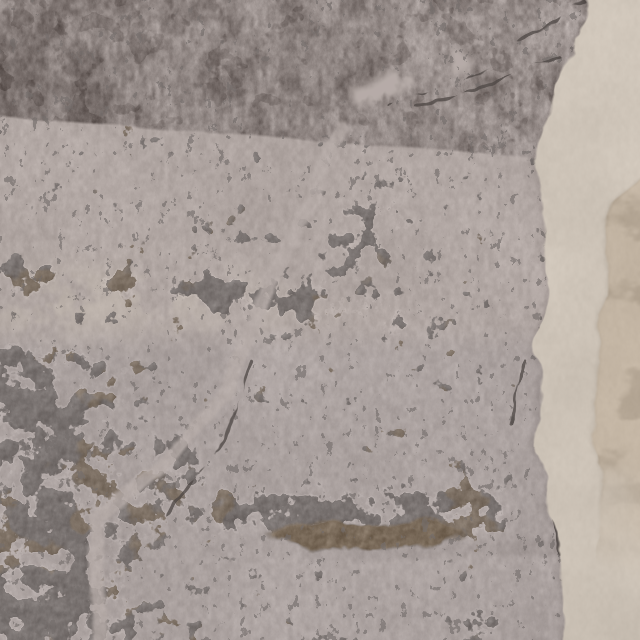
Give the GLSL for this texture, as a Shadertoy shader.

```glsl
// Weathered grey wall: scraped upper band, flaking dark patches, pale seam, cracks and cream plaster on the right.
#define PALE vec3(0.692, 0.652, 0.637)
#define SCRAPED vec3(0.595, 0.557, 0.545)
#define SOOT vec3(0.455, 0.430, 0.422)
#define OCHRE vec3(0.475, 0.415, 0.350)
#define CREAM vec3(0.800, 0.762, 0.715)
#define SAND vec3(0.760, 0.702, 0.630)
#define CRACK vec3(0.300, 0.275, 0.265)
#define PATCH_SCALE 40.0
#define PATCH_LEVEL 0.76
#define GRAIN 0.065
#define RELIEF 0.28

float hash(vec2 p) {
    vec3 q = fract(vec3(p.xyx) * 0.1031);
    q += dot(q, q.yzx + 33.33);
    return fract((q.x + q.y) * q.z);
}

float noise(vec2 p) {
    vec2 i = floor(p), f = fract(p);
    f = f * f * (3.0 - 2.0 * f);
    return mix(mix(hash(i), hash(i + vec2(1, 0)), f.x),
               mix(hash(i + vec2(0, 1)), hash(i + vec2(1, 1)), f.x), f.y);
}

float fbm(vec2 p) {
    float sum = 0.0, amp = 0.533;
    for (int i = 0; i < 4; i++) {
        sum += amp * noise(p);
        p = mat2(1.6, 1.2, -1.2, 1.6) * p + 17.3;
        amp *= 0.5;
    }
    return sum;
}

float blob(vec2 p, vec2 centre, vec2 radius) {
    vec2 q = (p - centre) / radius;
    return exp(-dot(q, q));
}

float segment(vec2 p, vec2 a, vec2 b) {
    vec2 d = b - a;
    return length(p - a - d * clamp(dot(p - a, d) / dot(d, d), 0.0, 1.0));
}

// 1 inside the interval a..b, with soft ends
float span(float x, float a, float b, float soft) {
    return smoothstep(a - soft, a + soft, x) * (1.0 - smoothstep(b - soft, b + soft, x));
}

// How strongly dark patches gather at a place
float patchDensity(vec2 p) {
    float left = (1.0 - smoothstep(0.10, 0.30, p.x)) * (1.0 - smoothstep(0.42, 0.50, p.y));
    float ledge = span(p.x, 0.31, 0.79, 0.05) * exp(-pow((p.y - 0.197) / 0.036, 2.0));
    float d = 0.74 * left + 1.05 * ledge;
    d += 0.60 * blob(p, vec2(0.25, 0.24), vec2(0.08, 0.06));
    d += 0.50 * blob(p, vec2(0.58, 0.64), vec2(0.12, 0.08));
    d += 0.65 * blob(p, vec2(0.76, 0.03), vec2(0.03, 0.02));
    for (int i = 0; i < 5; i++) {
        float x = 0.05 + 0.14 * float(i);
        float size = 0.8 + 0.4 * hash(vec2(i, 4));
        d += (i == 4 ? 0.65 : 1.05) * blob(p, vec2(x, 0.576 - 0.115 * x), vec2(0.052, 0.026) * size);
    }
    return min(d, 1.15);
}

// Pale mended seam, running from the upper band to the lower edge
float seamDistance(vec2 p) {
    vec2 path[7] = vec2[7](vec2(0.53, 0.80), vec2(0.47, 0.66), vec2(0.40, 0.51), vec2(0.35, 0.38),
                          vec2(0.25, 0.27), vec2(0.15, 0.19), vec2(0.16, -0.02));
    float d = 1.0;
    for (int i = 0; i < 6; i++) d = min(d, segment(p, path[i], path[i + 1]));
    return d;
}

float crackDistance(vec2 p) {
    float d = segment(p, vec2(0.91, 1.0), vec2(0.77, 0.895));
    d = min(d, segment(p, vec2(0.77, 0.895), vec2(0.61, 0.835)));
    d = min(d, segment(p, vec2(0.88, 0.91), vec2(0.65, 0.83)) + 0.0006);
    d = min(d, segment(p, vec2(0.817, 0.44), vec2(0.803, 0.34)));
    d = min(d, segment(p, vec2(0.39, 0.43), vec2(0.34, 0.29)) + 0.0005);
    d = min(d, segment(p, vec2(0.34, 0.29), vec2(0.25, 0.18)));
    return min(d, segment(p, vec2(0.86, 0.22), vec2(0.875, 0.13)));
}

void mainImage(out vec4 fragColor, in vec2 fragCoord) {
    vec2 p = fragCoord / iResolution.xy;
    vec2 warp = vec2(fbm(p * 16.0), fbm(p * 16.0 + 41.0)) - 0.5;
    vec2 w = p + 0.035 * warp;
    float cloud = fbm(p * 7.0 + 5.0) - 0.5;
    float grain = fbm(p * vec2(150.0, 105.0)) - 0.5;
    float streak = noise(p * vec2(150.0, 26.0) + 3.0) - 0.5;

    // Pale wall, greyer towards the lower right
    vec3 col = PALE - vec3(0.024, 0.020, 0.014) * (1.0 - smoothstep(0.44, 0.50, p.y));
    col += 0.07 * cloud + 1.5 * GRAIN * grain + 0.018 * streak;
    col = mix(col, CREAM, 0.45 * blob(w, vec2(0.15, 0.53), vec2(0.28, 0.05)) * smoothstep(0.4, 0.6, fbm(p * 24.0)));
    col -= 0.035 * span(w.y, 0.130, 0.156, 0.006) * smoothstep(0.35, 0.6, p.x);

    // Scraped upper band with vertical tool marks
    float upper = smoothstep(-0.003, 0.003, p.y - 0.818 + 0.077 * p.x + 0.008 * warp.y);
    float stain = fbm(p * 22.0 + 60.0);
    vec3 scraped = SCRAPED + 0.05 * (p.x - 0.4) + 0.10 * cloud + 0.075 * streak + 3.2 * GRAIN * grain;
    scraped -= 0.10 * smoothstep(0.45, 0.72, stain + 0.16 * blob(p, vec2(0.09, 0.88), vec2(0.2, 0.09)));
    scraped -= 0.08 * smoothstep(0.64, 0.70, fbm(p * 32.0 + 19.0));
    float scar = 1.0 - smoothstep(0.008, 0.032, segment(w, vec2(0.57, 0.855), vec2(0.71, 0.905)));
    scraped = mix(scraped, PALE + 0.02, scar * smoothstep(0.36, 0.56, stain));
    col = mix(col, scraped, upper);

    // Flaked dark patches with lit rims and ochre undercoat
    float flake = fbm(p * PATCH_SCALE);
    float lit = flake - fbm((p + vec2(-0.003, 0.004)) * PATCH_SCALE);
    float density = patchDensity(w) * (1.0 - upper);
    float level = flake + 0.40 * density - PATCH_LEVEL;
    float dark = smoothstep(-0.015, 0.035, level) * (1.0 - upper);
    float rim = smoothstep(-0.08, -0.03, level) * (1.0 - dark) * (1.0 - upper);
    float ochre = smoothstep(0.35, 0.55, blob(w, vec2(0.57, 0.166), vec2(0.17, 0.024)) + 0.3 * (flake - 0.5));
    float rust = smoothstep(0.57, 0.66, fbm(p * 15.0 + 80.0));
    vec3 flakeColor = mix(SOOT, OCHRE, max(ochre, 0.75 * rust)) + 1.8 * GRAIN * grain + RELIEF * lit;
    col += 0.035 * rim * smoothstep(0.1, 0.5, density);
    col = mix(col, flakeColor, max(dark * 0.92, ochre * (1.0 - upper)));

    // Small scattered flecks
    float fleck = smoothstep(0.70, 0.76, fbm(p * vec2(95.0, 75.0) + 30.0) + 0.10 * cloud);
    col = mix(col, SOOT, 0.65 * fleck);

    // Pale seam over the patches
    float seam = 1.0 - smoothstep(0.006, 0.015, seamDistance(p + 0.018 * warp));
    col = mix(col, PALE + 0.022 + GRAIN * grain, 0.80 * seam);

    // Broken hairline cracks
    float crackWidth = 0.0030 * smoothstep(0.32, 0.72, noise(p * 38.0 + 7.0));
    float crack = 1.0 - smoothstep(crackWidth - 0.001, crackWidth + 0.001, crackDistance(p + 0.025 * warp));
    col = mix(col, CRACK, 0.75 * crack * smoothstep(0.0004, 0.0015, crackWidth));

    // Cream plaster with a ragged edge and a sandy inner layer
    float edge = 0.852 + 0.058 * smoothstep(0.80, 1.0, p.y) + 0.033 * (1.0 - smoothstep(0.14, 0.25, p.y));
    edge -= 0.030 * exp(-pow((p.y - 0.46) / 0.028, 2.0));
    float rag = w.x - edge + 0.025 * (noise(vec2(p.y * 13.0, 2.0)) - 0.5);
    float inner = w.x - 0.940 - 0.085 * smoothstep(0.66, 0.77, p.y) + 0.02 * (noise(vec2(p.y * 9.0, 8.0)) - 0.5);
    float sandy = smoothstep(-0.002, 0.004, inner) * smoothstep(0.08, 0.32, p.y + 0.3 * cloud);
    vec3 plaster = mix(CREAM, SAND, 0.85 * sandy) + 0.07 * cloud + 0.5 * GRAIN * grain;
    plaster -= 0.07 * sandy * smoothstep(0.5, 0.7, fbm(p * vec2(14.0, 22.0)));
    plaster -= 0.03 * exp(-pow(inner / 0.004, 2.0)) * smoothstep(0.1, 0.3, p.y);
    col -= 0.045 * exp(-pow(rag / 0.008, 2.0));
    col = mix(col, plaster, smoothstep(-0.002, 0.003, rag));

    fragColor = vec4(clamp(col, 0.0, 1.0), 1.0);
}
```
